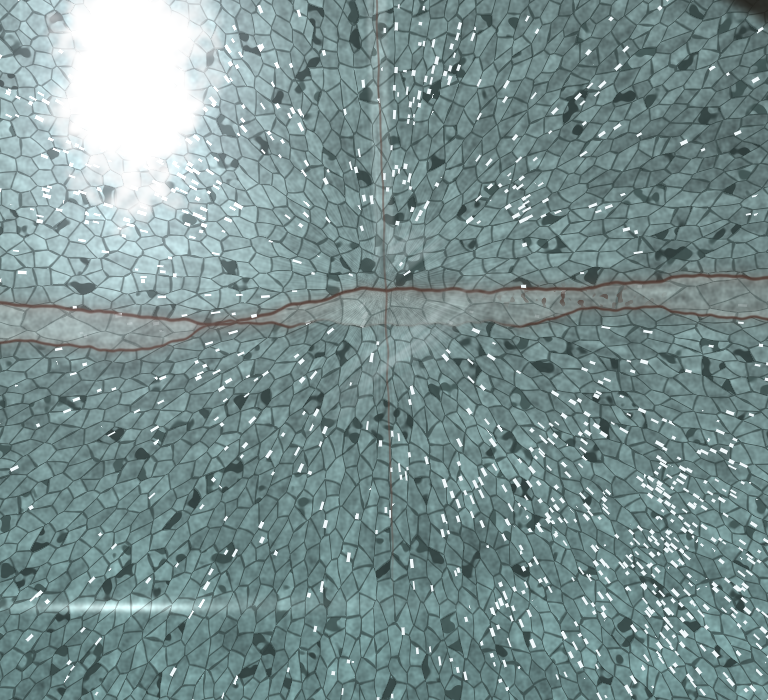
Reproduce this texture procedurally as a Shadertoy shader.

```glsl
#define HUB vec2(0.548, 0.588)
#define GLOW vec2(0.188, 0.89)
#define SHARDS 41.0
#define BAND_SHARDS 25.0
#define GLINTS 88.0
#define STRETCH 1.42
#define GAP 0.0011
#define GLASS vec3(0.465, 0.56, 0.56)
#define DARK vec3(0.19, 0.25, 0.245)
#define RUST vec3(0.3, 0.21, 0.18)
#define SHINE vec3(0.95, 0.98, 0.99)

vec2 hash2(vec2 p) {
    vec3 q = fract(p.xyx * vec3(0.1031, 0.103, 0.0973));
    q += dot(q, q.yzx + 33.33);
    return fract((q.xx + q.yz) * q.zy);
}

float gradNoise(vec2 p) {
    vec2 i = floor(p), f = fract(p), e = vec2(0, 1);
    vec2 u = f * f * (3.0 - 2.0 * f);
    float a = dot(hash2(i) - 0.5, f);
    float b = dot(hash2(i + e.yx) - 0.5, f - e.yx);
    float c = dot(hash2(i + e) - 0.5, f - e);
    float d = dot(hash2(i + 1.0) - 0.5, f - 1.0);
    return 2.0 * mix(mix(a, b, u.x), mix(c, d, u.x), u.y);
}

// Gaussian spot with separate radii
float spot(vec2 p, float x, float y, float rx, float ry) {
    vec2 d = (p - vec2(x, y)) / vec2(rx, ry);
    return exp(-dot(d, d));
}

float line(float d, float width, float soft) {
    return 1.0 - smoothstep(width - soft, width + soft, abs(d));
}

// Voronoi stretched along the radial axis: edge distance and cell id
vec3 shards(vec2 p, mat2 frame, float stretch, float scale) {
    vec2 q = p * scale, cell = floor(q), id = cell, near = vec2(9), next = near;
    for (int i = 0; i < 25; i++) {
        vec2 c = cell + vec2(i % 5 - 2, i / 5 - 2);
        vec2 o = (c + 0.1 + 0.8 * hash2(c) - q) * frame * vec2(1.0 / stretch, stretch);
        if (dot(o, o) < dot(near, near)) { next = near; near = o; id = c; }
        else if (dot(o, o) < dot(next, next)) next = o;
    }
    return vec3(0.5 * dot(near + next, normalize(next - near)) / scale, id);
}

// Short bright dashes that point away from the hub
float glints(vec2 p, mat2 frame, float density) {
    vec2 q = p * GLINTS, cell = floor(q);
    float soft = 0.6 * GLINTS / iResolution.y, sum = 0.0;
    for (int i = 0; i < 9; i++) {
        vec2 c = cell + vec2(i % 3 - 1, i / 3 - 1), h = hash2(c + 71.0), k = hash2(c + 19.0);
        vec2 o = abs((c + h - q) * frame) - vec2(0.2 + 0.4 * k.y, 0.1 + 0.14 * h.x);
        sum = max(sum, step(k.x, density) * (1.0 - smoothstep(-soft, soft, max(o.x, o.y))));
    }
    return sum;
}

float glintDensity(vec2 p) {
    float d = 0.035 + 0.42 * spot(p, 0.93, 0.17, 0.24, 0.15) + 0.3 * spot(p, 0.83, 0.34, 0.16, 0.08)
        + 0.32 * spot(p, 0.6, 0.86, 0.06, 0.14) + 0.4 * spot(p, 0.73, 0.71, 0.07, 0.03)
        + 0.2 * spot(p, 0.36, 0.46, 0.13, 0.07) + 0.28 * spot(p, 0.2, 0.8, 0.16, 0.15);
    return d * (0.9 + 2.6 * gradNoise(p * 13.0));
}

void mainImage(out vec4 fragColor, in vec2 fragCoord) {
    vec2 p = fragCoord / iResolution.y, ray = p - HUB + 1e-4;
    float px = 0.8 / iResolution.y, r = length(ray);
    vec2 dir = ray / r;
    mat2 frame = mat2(dir, -dir.y, dir.x);

    // Two rusty cracks enclosing a band of larger shards
    float wiggle = 0.01 * gradNoise(vec2(p.x * 17.0, 3.3)) + 0.004 * gradNoise(vec2(p.x * 55.0, 8.3));
    float upper = p.y - 0.567 + 0.027 * smoothstep(0.0, 0.3, p.x) - 0.045 * smoothstep(0.31, 0.53, p.x)
        - 0.02 * smoothstep(0.72, 1.05, p.x) - wiggle;
    float lower = p.y - 0.511 + 0.01 * smoothstep(0.0, 0.17, p.x) - 0.037 * smoothstep(0.19, 0.34, p.x)
        - 0.021 * smoothstep(0.74, 0.87, p.x) + 0.017 * smoothstep(0.94, 1.1, p.x) + 1.3 * wiggle;
    float band = smoothstep(-px, px, lower) * smoothstep(px, -px, upper);

    // Shard tones and broad light
    float upLeft = smoothstep(0.65, 0.1, p.x) * smoothstep(0.5, 0.7, p.y);
    float stretch = mix(1.0, STRETCH - 0.27 * upLeft, smoothstep(0.02, 0.16, r));
    vec3 shard = shards(p + 0.004 * gradNoise(p * 30.0), frame, stretch, band > 0.5 ? BAND_SHARDS : SHARDS);
    vec2 tone = hash2(shard.yz + 5.0);
    float light = 0.87 + 0.2 * tone.x + 0.18 * gradNoise(vec2(atan(dir.y, dir.x) * 45.0, r * 14.0))
        + 0.16 * gradNoise(p * 7.0) + 0.22 * gradNoise(p * 75.0) + 0.16 * gradNoise(p * 190.0)
        + 0.15 * upLeft + 0.12 * spot(p, 0.25, 0.62, 0.3, 0.07)
        - 0.1 * smoothstep(0.7, 1.1, p.x) * smoothstep(0.5, 0.9, p.y);
    vec3 col = mix(GLASS, vec3(0.57, 0.62, 0.61), 0.6 * band) * light;
    col.r *= mix(0.94, 1.0, smoothstep(0.0, 0.6, p.y));

    // Dark chips and the gaps between shards
    float chip = step(0.84, tone.y) * smoothstep(-0.02, 0.12, gradNoise(p * 62.0)) * (1.0 - band);
    col = mix(col, DARK * (0.8 + 0.5 * tone.x), 0.85 * chip);
    float gap = GAP * (0.8 + 3.0 * max(0.0, gradNoise(p * 48.0 + 4.0)));
    col = mix(col, DARK, (0.68 - 0.25 * band) * line(shard.x, gap, px));

    // Rust along the cracks
    float ends = 1.0 - 0.8 * smoothstep(0.4, 0.47, p.x) * smoothstep(0.77, 0.68, p.x);
    float rust = max(line(upper, 0.0022, 1.5 * px), ends * line(lower, 0.0018, 1.5 * px));
    float stain = exp(-abs(upper) * 110.0) + 0.7 * ends * exp(-abs(lower) * 110.0);
    col = mix(col, vec3(0.46, 0.38, 0.35), 0.38 * min(stain, 1.0));
    float specks = spot(p, 0.82, 0.575, 0.09, 0.014) * smoothstep(0.12, 0.25, gradNoise(p * 110.0));
    col = mix(col, RUST, max(0.8 * rust, 0.7 * specks));

    // Vertical seam through the hub
    float seam = p.x - mix(0.568, 0.538, p.y) - 0.004 * gradNoise(vec2(p.y * 25.0, 1.3));
    col += 0.12 * smoothstep(0.58, 0.66, p.y) * line(seam, 0.014, 0.004);
    col = mix(col, RUST + 0.08, 0.55 * line(seam, 0.0014, px) * smoothstep(0.12, 0.3, p.y));
    col = mix(col, DARK, 0.6 * spot(ray, 0.0, 0.05, 0.006, 0.03));

    // Scratched haze around the hub
    vec2 s = mat2(0.79, -0.61, 0.61, 0.79) * (p - vec2(0.595, 0.515));
    float haze = spot(s, 0.0, 0.0, 0.12, 0.032) + 0.8 * spot(p, 0.588, 0.645, 0.05, 0.035);
    haze *= 0.3 + 0.75 * gradNoise(vec2(s.x * 9.0, s.y * 130.0 + gradNoise(p * 14.0)));
    col = mix(col, vec3(0.76, 0.82, 0.83), clamp(haze, 0.0, 0.8));

    // Glints, floor streak and dark corner
    col = mix(col, SHINE, glints(p, frame, glintDensity(p)) * (1.0 - 0.8 * band));
    col += 0.38 * spot(p, 0.17, 0.132, 0.11, 0.006) + 0.1 * spot(p, 0.28, 0.137, 0.28, 0.013);
    float corner = dot(p - iResolution.xy / iResolution.y, vec2(0.5, 0.87));
    col = mix(col, vec3(0.13, 0.12, 0.1), 0.85 * smoothstep(-0.042, -0.018, corner));

    // Lamp reflection with a ragged rim
    float d = length((p - GLOW) / vec2(0.105, 0.175));
    float rim = d + 0.5 * gradNoise(p * 15.0) + 0.35 * gradNoise(p * 50.0) + 0.12 * tone.x;
    col += vec3(0.36, 0.34, 0.37) * exp(-0.32 * d * d);
    col = mix(col, vec3(1), smoothstep(1.3, 0.78, rim));
    fragColor = vec4(clamp(col, 0.0, 1.0), 1.0);
}
```
